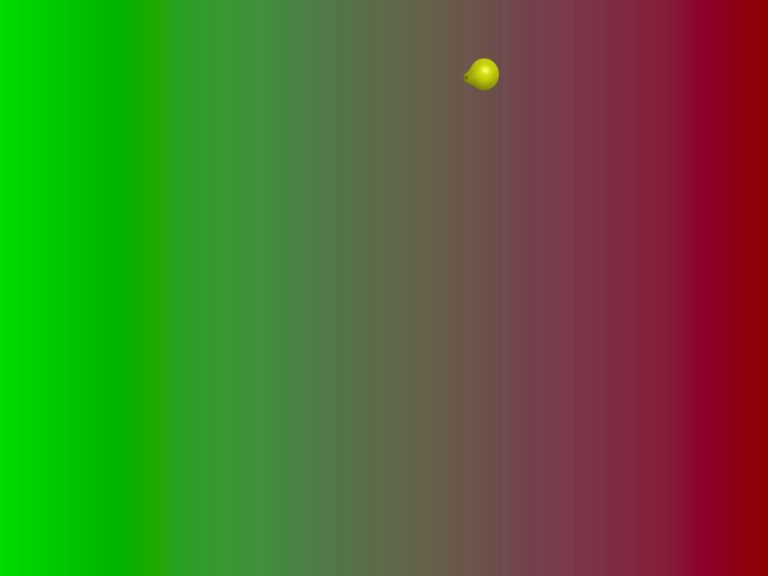
Give the GLSL for this background, as a Shadertoy shader.

```glsl
// A horizontal sweep from green through grey-olive to dark red, faintly banded,
// with one small yellow fruit near the top. The sweep is a chain of linear ramps;
// the fruit is a smooth union of two rounded distance shapes, shaded as a bulge.

float hash(float n) {
    n = fract(n * 0.1031);
    n *= n + 33.33;
    return fract(n * (n + n));
}

// Linear 0..1 ramp between two positions
float ramp(float a, float b, float x) {
    return clamp((x - a) / (b - a), 0.0, 1.0);
}

float smoothUnion(float a, float b, float k) {
    float h = clamp(0.5 + 0.5 * (b - a) / k, 0.0, 1.0);
    return mix(b, a, h) - k * h * (1.0 - h);
}

float capsule(vec2 p, vec2 a, vec2 b, float r) {
    vec2 ab = b - a;
    float t = clamp(dot(p - a, ab) / dot(ab, ab), 0.0, 1.0);
    return length(p - a - ab * t) - r;
}

vec3 sweep(float x) {
    // Pure greens on the left
    vec3 c = mix(vec3(0.0, 0.86, 0.0), vec3(0.0, 0.70, 0.0), ramp(0.0, 0.155, x));
    c = mix(c, vec3(0.13, 0.66, 0.0), ramp(0.155, 0.205, x));
    c = mix(c, vec3(0.15, 0.64, 0.13), ramp(0.205, 0.228, x));
    // Muted middle
    c = mix(c, vec3(0.21, 0.60, 0.18), ramp(0.228, 0.28, x));
    c = mix(c, vec3(0.27, 0.55, 0.25), ramp(0.28, 0.35, x));
    c = mix(c, vec3(0.30, 0.50, 0.28), ramp(0.35, 0.40, x));
    c = mix(c, vec3(0.36, 0.43, 0.30), ramp(0.40, 0.48, x));
    c = mix(c, vec3(0.40, 0.37, 0.29), ramp(0.48, 0.565, x));
    c = mix(c, vec3(0.43, 0.31, 0.30), ramp(0.565, 0.64, x));
    c = mix(c, vec3(0.46, 0.26, 0.31), ramp(0.64, 0.69, x));
    // Reds on the right
    c = mix(c, vec3(0.49, 0.19, 0.27), ramp(0.69, 0.78, x));
    c = mix(c, vec3(0.52, 0.11, 0.22), ramp(0.78, 0.875, x));
    c = mix(c, vec3(0.55, 0.0, 0.18), ramp(0.875, 0.91, x));
    return mix(c, vec3(0.56, 0.0, 0.0), ramp(0.91, 0.995, x));
}

// Soft-edged vertical bands, -0.5..0.5
float bands(float x) {
    float cell = floor(x);
    return mix(hash(cell), hash(cell + 1.0), smoothstep(0.7, 1.0, x - cell)) - 0.5;
}

void mainImage(out vec4 fragColor, in vec2 fragCoord) {
    vec2 uv = fragCoord / iResolution.xy;
    vec3 color = sweep(uv.x);

    // Faint banding, strongest in the muted middle
    float middle = ramp(0.2, 0.3, uv.x) * ramp(0.9, 0.7, uv.x);
    color += vec3(0.6, 0.3, 1.0) * bands(uv.x * 48.0) * 0.022 * middle;
    color += bands(uv.x * 96.0 + 7.0) * 0.010 * middle;

    // Fruit outline: round body with a short neck to the lower left
    vec2 p = (uv - vec2(0.6305, 0.8710)) * vec2(iResolution.x / iResolution.y, 1.0);
    float body = length(p * vec2(1.08, 1.0)) - 0.0275;
    float neck = capsule(p, vec2(-0.027, -0.006), vec2(-0.010, -0.003), 0.0085);
    float fruit = smoothUnion(body, neck, 0.012);

    // Skin: lit from the upper right, darker at the rim and below
    float bulge = smoothstep(0.0, -0.022, fruit);
    float light = 0.68 + 0.20 * bulge + 5.0 * p.y + 2.0 * p.x;
    vec3 skin = vec3(0.93, 0.98, 0.06) * clamp(light, 0.5, 1.05);
    skin += vec3(0.1, 0.1, 0.35) * smoothstep(0.011, 0.0, length(p - vec2(0.002, 0.007)));
    skin *= 1.0 - 0.3 * smoothstep(0.006, 0.0, length(p + vec2(0.031, 0.006)));

    float pixel = 1.0 / iResolution.y;
    color = mix(color, skin, smoothstep(pixel, -pixel, fruit));
    fragColor = vec4(clamp(color, 0.0, 1.0), 1.0);
}
```
